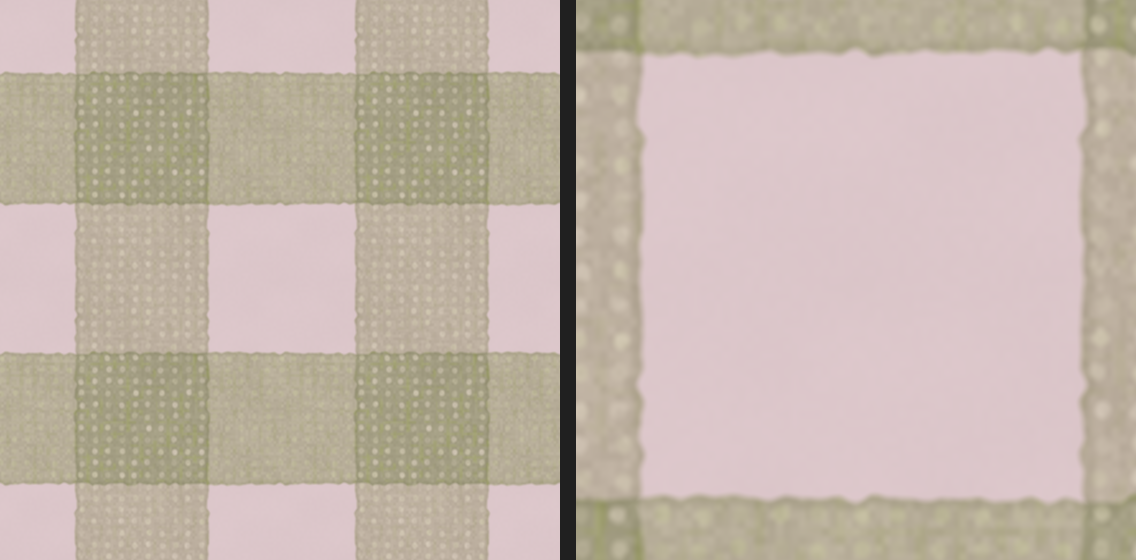
Left: the whole. Right: its middle third, enlarged.
Give the GLSL for this pattern, as a WebGL 2 fragment shader.

```glsl
#version 300 es
precision highp float;

#define REPEATS 2.0
#define BAND_CENTER vec2(0.507, 0.505)
#define BAND_HALF vec2(0.238, 0.235)
#define WEAVE vec2(21.0, 24.0)
#define WEAVE_SHIFT vec2(0.38, 0.20)
#define HOLE_RADIUS vec2(0.27, 0.34)
#define EDGE_SOFT 0.006
#define EDGE_WOBBLE 0.012
#define GRAIN 0.045

uniform vec2 u_resolution;
out vec4 fragColor;

const vec3 PINK = vec3(0.862, 0.778, 0.792);
const vec3 WARP = vec3(0.742, 0.690, 0.628);
const vec3 WEFT = vec3(0.718, 0.680, 0.600);
const vec3 CROSSING = vec3(0.640, 0.618, 0.515);
const vec3 GREEN = vec3(0.630, 0.645, 0.400);
const vec3 PALE_HOLE = vec3(0.860, 0.810, 0.755);
const vec3 LIME_HOLE = vec3(0.755, 0.760, 0.570);

float hash(vec2 p) {
    return fract(sin(dot(p, vec2(12.9898, 78.233))) * 43758.5453);
}

// Value noise on the unit tile, wrapping after a whole number of cells
float wrapNoise(vec2 tile, vec2 cells) {
    vec2 p = tile * cells;
    vec2 i = floor(p);
    vec2 f = fract(p);
    f = f * f * (3.0 - 2.0 * f);
    vec2 a = mod(i, cells);
    vec2 b = mod(i + 1.0, cells);
    return mix(mix(hash(a), hash(vec2(b.x, a.y)), f.x),
               mix(hash(vec2(a.x, b.y)), hash(b), f.x), f.y);
}

// x: strength of the gap between threads, y: its random tint
vec2 weaveHole(vec2 tile) {
    vec2 p = tile * WEAVE + WEAVE_SHIFT;
    vec2 cell = mod(floor(p), WEAVE);
    vec2 jitter = vec2(hash(cell + 3.1), hash(cell + 7.7)) - 0.5;
    vec2 q = (fract(p) - 0.5 - 0.16 * jitter) / HOLE_RADIUS;
    float strength = mix(0.35, 1.0, hash(cell + 11.3));
    return vec2(strength * (1.0 - smoothstep(0.3, 1.15, length(q))), hash(cell + 19.9));
}

// Green fibres lying between the gaps
float fibres(vec2 tile) {
    vec2 p = abs(fract(tile * WEAVE + WEAVE_SHIFT) - 0.5);
    float threads = max(smoothstep(0.24, 0.46, p.x), 0.7 * smoothstep(0.28, 0.48, p.y));
    return threads * smoothstep(0.3, 0.85, wrapNoise(tile, vec2(42.0, 36.0)));
}

void main() {
    vec2 tile = fract(gl_FragCoord.xy / u_resolution * REPEATS);

    // Bands with slightly frayed edges
    vec2 fray = vec2(wrapNoise(vec2(0.31, tile.y), vec2(8.0, 48.0)),
                     wrapNoise(vec2(tile.x, 0.73), vec2(48.0, 8.0))) - 0.5;
    vec2 inside = BAND_HALF - abs(tile - BAND_CENTER) + EDGE_WOBBLE * fray;
    vec2 band = smoothstep(vec2(-EDGE_SOFT), vec2(EDGE_SOFT), inside);
    float crossing = band.x * band.y;
    float cloth = max(band.x, band.y);

    // Flat gingham colours
    vec3 color = mix(mix(PINK, WARP, band.x), mix(WEFT, CROSSING, band.x), band.y);

    // Threads and the gaps between them
    vec2 hole = weaveHole(tile);
    float green = fibres(tile) * (0.14 * band.x + 0.24 * band.y + 0.16 * crossing);
    color = mix(color, GREEN, green);
    float limeShare = mix(0.45 * hole.y, 0.65 + 0.35 * hole.y, band.y * (1.0 - band.x));
    vec3 holeColor = mix(PALE_HOLE, LIME_HOLE, limeShare);
    float holeAmount = 0.70 * band.x + 0.50 * band.y - 0.45 * crossing;
    color = mix(color, holeColor, hole.x * holeAmount);

    // Denser thread along the band edges
    vec2 edge = exp(-pow((inside - 0.006) / 0.007, vec2(2.0))) * band;
    color -= 0.035 * max(edge.x, edge.y) * vec3(1.0, 0.9, 1.1);

    // Fine cloth grain and broad mottling
    float grain = wrapNoise(tile, vec2(110.0, 100.0)) - 0.5;
    float mottle = wrapNoise(tile, vec2(9.0, 11.0)) - 0.5;
    color += grain * mix(0.006, GRAIN, cloth) + mottle * mix(0.010, 0.022, cloth);

    fragColor = vec4(clamp(color, 0.0, 1.0), 1.0);
}
```
